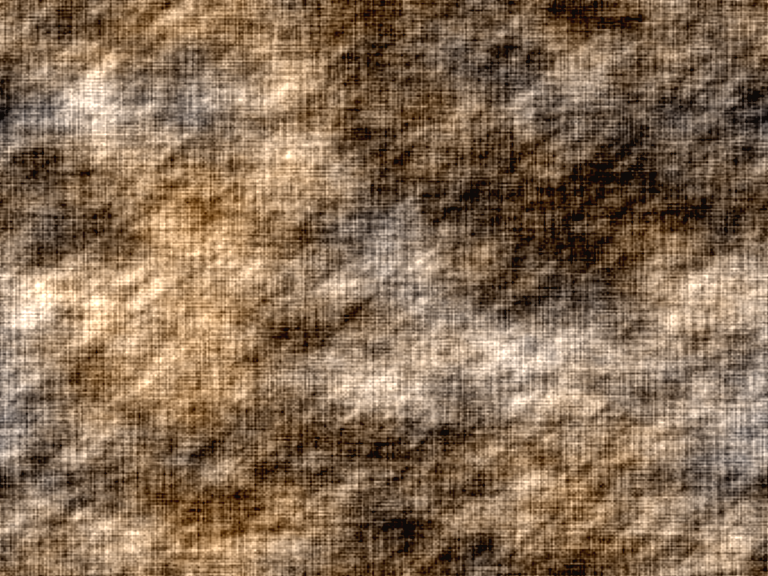
Reproduce this texture procedurally as a WebGL 1 fragment shader.

```glsl
precision highp float;
// Seamless worn brown cloth: mottled stains with cool patches under a fine woven grain.

uniform vec2 u_resolution;

const float TAU = 6.2831853;
const vec3 CLOTH_BROWN = vec3(0.55, 0.45, 0.35);
const vec3 TONE_RESPONSE = vec3(1.0, 0.95, 0.89);
const vec3 COOL_SHIFT = vec3(-0.08, 0.0, 0.10);

float hash(vec2 cell, float seed) {
    return fract(sin(dot(cell, vec2(127.1, 311.7)) + seed * 74.7) * 43758.5453);
}

// Value noise centred on zero; wraps after "period" whole cells.
float wrapNoise(vec2 uv, vec2 period, float seed) {
    vec2 p = uv * period;
    vec2 cell = floor(p);
    vec2 f = fract(p);
    vec2 blend = f * f * (3.0 - 2.0 * f);
    vec2 lo = mod(cell, period);
    vec2 hi = mod(cell + 1.0, period);
    float bottom = mix(hash(lo, seed), hash(vec2(hi.x, lo.y), seed), blend.x);
    float top = mix(hash(vec2(lo.x, hi.y), seed), hash(hi, seed), blend.x);
    return mix(bottom, top, blend.y) - 0.5;
}

// Seven octaves, each with twice the whole number of repeats.
float cloud(vec2 uv, vec2 period, float gain, float seed) {
    float sum = 0.0;
    float amplitude = 1.0;
    for (int i = 0; i < 7; i++) {
        sum += amplitude * wrapNoise(uv, period, seed + float(i));
        period *= 2.0;
        amplitude *= gain;
    }
    return sum;
}

// Long thin streaks along both axes.
float weave(vec2 uv, float seed) {
    float weft = wrapNoise(uv, vec2(24.0, 330.0), seed);
    float warp = wrapNoise(uv, vec2(430.0, 18.0), seed + 1.0);
    return weft + warp;
}

// Short slanted tufts; the whole-number shear keeps the tile closed.
float tufts(vec2 uv, float seed) {
    vec2 sheared = vec2(uv.x, uv.y - uv.x);
    float coarse = wrapNoise(sheared, vec2(22.0, 40.0), seed);
    float fine = wrapNoise(sheared, vec2(48.0, 84.0), seed + 1.0);
    return coarse + 0.8 * fine;
}

// Cool patches gather in one broad band, warm ones elsewhere.
float coolness(vec2 uv, float seed) {
    float band = 0.17 * cos(TAU * (uv.x - 0.78));
    return band + cloud(uv, vec2(4.0, 5.0), 0.6, seed);
}

void main() {
    vec2 uv = gl_FragCoord.xy / u_resolution;

    // Light and dark: stains, slanted nap, threads, then fine grain.
    float tone = 0.47 * cloud(uv, vec2(4.0, 6.0), 0.73, 3.0);
    tone += 0.29 * tufts(uv, 21.0);
    tone += 0.30 * weave(uv, 37.0);
    tone += 0.28 * wrapNoise(uv, vec2(340.0, 270.0), 45.0);

    // Brown base, shifted towards grey blue or rust.
    vec3 color = CLOTH_BROWN + tone * TONE_RESPONSE;
    color += coolness(uv, 53.0) * COOL_SHIFT;

    // Keep the deepest shadows off pure black.
    color = max(color, vec3(0.055, 0.04, 0.03));
    gl_FragColor = vec4(min(color, 1.0), 1.0);
}
```
